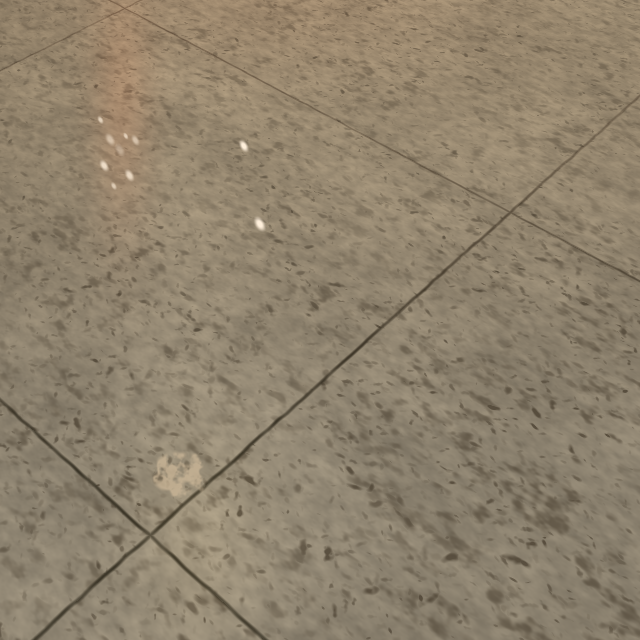
Write a three.js fragment shader that draws this texture.

```glsl
varying vec2 vUv;

float hash(vec2 p) {
  vec3 h = fract(vec3(p.xyx) * 0.1031);
  h += dot(h, h.yzx + 33.33);
  return fract((h.x + h.y) * h.z);
}

float noise(vec2 p) {
  vec2 i = floor(p), f = fract(p);
  f = f * f * (3.0 - 2.0 * f);
  return mix(mix(hash(i), hash(i + vec2(1, 0)), f.x),
             mix(hash(i + vec2(0, 1)), hash(i + vec2(1, 1)), f.x), f.y);
}

float fbm(vec2 p) {
  float sum = 0.0, amp = 0.5;
  for (int i = 0; i < 3; i++) {
    sum += amp * noise(p);
    p = mat2(1.6, 1.2, -1.2, 1.6) * p + 7.3;
    amp *= 0.5;
  }
  return sum / 0.875;
}

// Randomly turned soft smudges, one per cell
float flecks(vec2 p) {
  float rough = 0.9 * (noise(p * 4.5) - 0.5);
  vec2 cell = floor(p);
  float dark = 0.0;
  for (int y = -1; y <= 1; y++) {
    for (int x = -1; x <= 1; x++) {
      vec2 id = cell + vec2(x, y);
      vec2 d = p - id - vec2(hash(id + 3.1), hash(id + 8.7));
      float angle = 1.57 + 2.6 * (hash(id + 15.3) - 0.5);
      float c = cos(angle), s = sin(angle);
      d = vec2(c * d.x + s * d.y, c * d.y - s * d.x);
      float size = mix(0.2, 0.55, hash(id + 27.9));
      float shape = length(d / vec2(size, size * 0.45)) + rough;
      float weight = pow(hash(id + 52.4), 2.5);
      dark = max(dark, weight * (1.0 - smoothstep(0.1, 1.2, shape)));
    }
  }
  return dark;
}

float glint(vec2 p, vec2 center, float size) {
  vec2 d = p - center;
  d.x += 0.35 * d.y;
  return 1.0 - smoothstep(0.3, 1.3, length(d / vec2(size * 0.7, size)));
}

void main() {
  vec2 uv = vUv;

  // Perspective from canvas to floor, one unit per tile
  float depth = 1.2478 - 0.0039 * uv.x - 0.5974 * uv.y;
  vec2 q = vec2(0.7544 * uv.x + 0.8335 * uv.y - 0.3124,
                -0.6865 * uv.x + 0.7653 * uv.y + 0.0359) / depth;
  vec2 tile = floor(q);
  vec2 stone = q + tile * 17.0 + 60.0;
  float far = smoothstep(0.2, 1.0, uv.y);

  // Base tone, warmer towards the back
  vec3 color = mix(vec3(0.575, 0.535, 0.46), vec3(0.605, 0.54, 0.44), far);
  color *= 0.99 + 0.02 * hash(tile + 5.0);
  color *= 1.0 - 0.06 * smoothstep(0.25, 0.9, uv.x) * (1.0 - smoothstep(0.4, 0.85, uv.y));
  color *= 1.0 - 0.06 * smoothstep(0.35, 0.0, uv.x) * smoothstep(0.1, 0.5, uv.y);

  // Cloudy stone and fine grain
  float cloud = fbm(stone * 8.0);
  float grain = fbm(stone * vec2(80.0, 58.0));
  color *= 1.0 + 0.17 * (cloud - 0.5) + 0.22 * (grain - 0.5);

  // Dark smudges gathered in patches, and sharper flecks
  float patches = smoothstep(0.25, 0.7, fbm(stone * 7.0 + 31.0));
  float smudge = smoothstep(0.54, 0.86, fbm(stone * vec2(52.0, 38.0) + 19.0));
  float dark = max(flecks(stone * 36.0), 0.7 * flecks(stone * 58.0 + 13.0));
  dark = max(dark, 0.6 * smudge) * mix(0.55, 1.15, patches) * mix(1.0, 0.6, far);
  color = mix(color, vec3(0.31, 0.27, 0.21), clamp(dark, 0.0, 0.85));

  // Grout joints, thinner and fainter towards the back
  vec2 wobble = 0.002 * (vec2(noise(q.yx * 45.0), noise(q * 45.0 + 20.0)) - 0.5);
  vec2 joint = abs(fract(q + wobble + 0.5) - 0.5);
  vec2 lines = 1.0 - smoothstep(vec2(0.0003), vec2(0.0050, 0.0047), joint);
  lines.x *= mix(0.95, 0.55, smoothstep(0.2, 0.75, uv.y));
  lines.y *= mix(0.95, 0.45, smoothstep(0.35, 1.0, uv.y));
  float wear = 0.68 + 0.32 * noise(q * 42.0);
  vec3 grout = mix(vec3(0.20, 0.18, 0.13), vec3(0.29, 0.23, 0.17), far);
  color = mix(color, grout, max(lines.x, lines.y) * wear);

  // Soft lamp reflections
  vec2 column = (uv - vec2(0.19, 0.83)) / vec2(0.045, 0.18);
  color += vec3(0.09, 0.035, 0.015) * exp(-dot(column, column));
  vec2 top = (uv - vec2(0.42, 1.02)) / vec2(0.35, 0.13);
  color += vec3(0.035, 0.01, 0.0) * exp(-dot(top, top));
  vec2 pool = (uv - vec2(0.31, 0.16)) / vec2(0.10, 0.16);
  color += vec3(0.05, 0.042, 0.025) * exp(-dot(pool, pool));

  // Broken pale patch
  vec2 pale = abs(uv - vec2(0.279, 0.260)) / vec2(0.038, 0.032);
  float ragged = length(pale * pale) + 1.1 * (noise(uv * 95.0) - 0.5);
  float patchMask = 1.0 - smoothstep(0.6, 1.2, ragged);
  float broken = smoothstep(0.25, 0.6, fbm(uv * 75.0 + 4.0));
  color = mix(color, vec3(0.79, 0.71, 0.59), 0.8 * patchMask * broken);

  // Bright glints, two alone and a scatter in the column
  float shine = max(glint(uv, vec2(0.381, 0.772), 0.009), glint(uv, vec2(0.406, 0.650), 0.011));
  for (int i = 0; i < 8; i++) {
    float n = float(i);
    vec2 k = vec2(n * 13.7 + 5.0, n * 7.9 + 2.0);
    vec2 spot = vec2(0.157 + 0.064 * fract(n * 0.618), 0.80 - 0.013 * n + 0.02 * hash(k));
    float size = mix(0.004, 0.011, hash(k + 23.0));
    shine = max(shine, mix(0.35, 0.85, hash(k + 37.0)) * glint(uv, spot, size));
  }
  color = mix(color, vec3(1.0, 0.94, 0.86), shine);

  gl_FragColor = vec4(clamp(color, 0.0, 1.0), 1.0);
}
```
